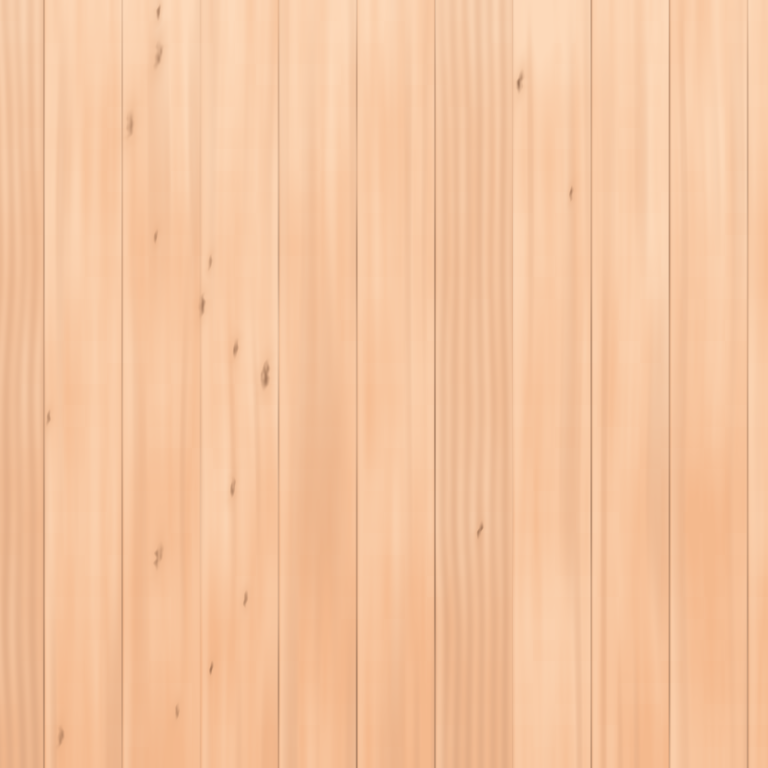
Give the GLSL for this texture, as a Shadertoy shader.

```glsl
float hash(vec2 p) {
    p = fract(p * vec2(0.1031, 0.1137));
    p += dot(p, p.yx + 33.33);
    return fract((p.x + p.y) * p.x * 17.3);
}

float noise(vec2 p) {
    vec2 cell = floor(p), f = fract(p);
    f = f * f * (3.0 - 2.0 * f);
    return mix(mix(hash(cell), hash(cell + vec2(1, 0)), f.x),
               mix(hash(cell + vec2(0, 1)), hash(cell + vec2(1, 1)), f.x), f.y);
}

// Bare board: warm gradient, soft clouds and long vertical grain
vec3 boardColor(vec2 uv, float plank) {
    vec2 shift = vec2(plank * 17.0 + 90.0, plank * 31.0 + 70.0);
    float x = uv.x + 0.008 * noise(uv * vec2(12.0, 3.0) + shift);
    float cloud = noise(uv * vec2(14.0, 6.0) + shift);
    float streak = noise(vec2(x * 85.0, uv.y * 4.0) + shift);
    float fine = noise(vec2(x * 200.0, uv.y * 9.0) + shift);
    float patchTone = hash(floor(uv * 36.0) + 40.0);

    float tone = 0.53 + 0.75 * (uv.y - 0.5) + 0.3 * (hash(shift) - 0.5)
               + 0.55 * (cloud - 0.5) + 0.4 * (streak - 0.5)
               + 0.14 * (fine - 0.5) + 0.08 * (patchTone - 0.5);
    vec3 color = mix(vec3(0.96, 0.73, 0.56), vec3(0.99, 0.84, 0.71), clamp(tone, -0.05, 1.1));

    // Every sixth board has coarse, evenly spaced dark grain
    float coarse = step(4.5, mod(plank, 6.0));
    float band = noise(vec2(x * 95.0, uv.y * 2.5) + shift.yx);
    float stripes = 0.5 + 0.5 * sin(x * 400.0 + 3.0 * cloud);
    float dark = 0.4 * smoothstep(0.45, 0.95, band);
    dark = mix(dark, 0.15 + 0.45 * stripes + 0.3 * band, coarse);
    return mix(color, vec3(0.88, 0.67, 0.52), dark * (1.1 - 0.55 * uv.y));
}

// Joint strength differs from board to board and breaks along its length
float seamMask(vec2 uv, float across, float pixel) {
    float seam = floor(across + 0.5);
    float odd = mod(seam, 2.0);
    float strength = 0.38 + 0.26 * cos(seam * 1.5708)
                   + odd * (0.08 + 0.4 * exp(-0.3 * (seam - 6.0) * (seam - 6.0)));
    strength *= 0.45 + 0.7 * noise(vec2(seam * 9.0 + 50.0, uv.y * 9.0));
    strength *= 1.1 - 0.35 * uv.y;
    float dist = abs(across - seam) * 0.1018;
    return strength * (1.0 - smoothstep(0.0, 0.001 + pixel, dist));
}

// Small torn flecks: two in three crowd the left boards
vec2 knotMask(vec2 uv) {
    vec2 mask = vec2(0.0);
    for (int i = 0; i < 18; i++) {
        float id = float(i);
        float spread = hash(vec2(id * 7.0 + 3.0, 12.0));
        float stray = step(mod(id, 3.0), 0.5);
        vec2 center = vec2(mix(0.17 + 0.19 * spread, 0.05 + 0.85 * spread, stray),
                           fract(id * 0.618 + 0.04));
        float size = mix(0.5, 1.1, hash(vec2(id * 5.0 + 1.0, 61.0)));
        vec2 d = (uv - center) / size;
        d.x -= 0.12 * d.y + 0.004 * (noise(uv * vec2(60.0, 150.0)) - 0.5);
        float r = length(d / vec2(0.006, 0.022));
        float torn = 0.2 + 0.8 * noise(uv * vec2(280.0, 90.0) + id);
        float core = (1.0 - smoothstep(0.1, 1.0, r)) * torn;
        mask = max(mask, vec2(core * mix(0.5, 1.0, spread), exp(-0.45 * r * r)));
    }
    return mask;
}

void mainImage(out vec4 fragColor, in vec2 fragCoord) {
    vec2 uv = fragCoord / iResolution.xy;
    float pixel = 1.0 / iResolution.x;
    float across = (uv.x - 0.0573) / 0.1018;
    vec3 color = boardColor(uv, floor(across));

    // Pale bevel on the right side of each joint
    float edge = fract(across);
    float bevel = smoothstep(0.01, 0.04, edge) * (1.0 - smoothstep(0.05, 0.16, edge));
    color = mix(color, vec3(0.99, 0.84, 0.71), 0.35 * bevel);

    // Knots with a warm halo, then the joints
    vec2 knot = knotMask(uv);
    color = mix(color, vec3(0.90, 0.67, 0.50), 0.35 * knot.y);
    color = mix(color, vec3(0.50, 0.34, 0.24), clamp(knot.x, 0.0, 0.9));
    color = mix(color, vec3(0.62, 0.46, 0.35), clamp(seamMask(uv, across, pixel), 0.0, 1.0));
    fragColor = vec4(color, 1.0);
}
```
